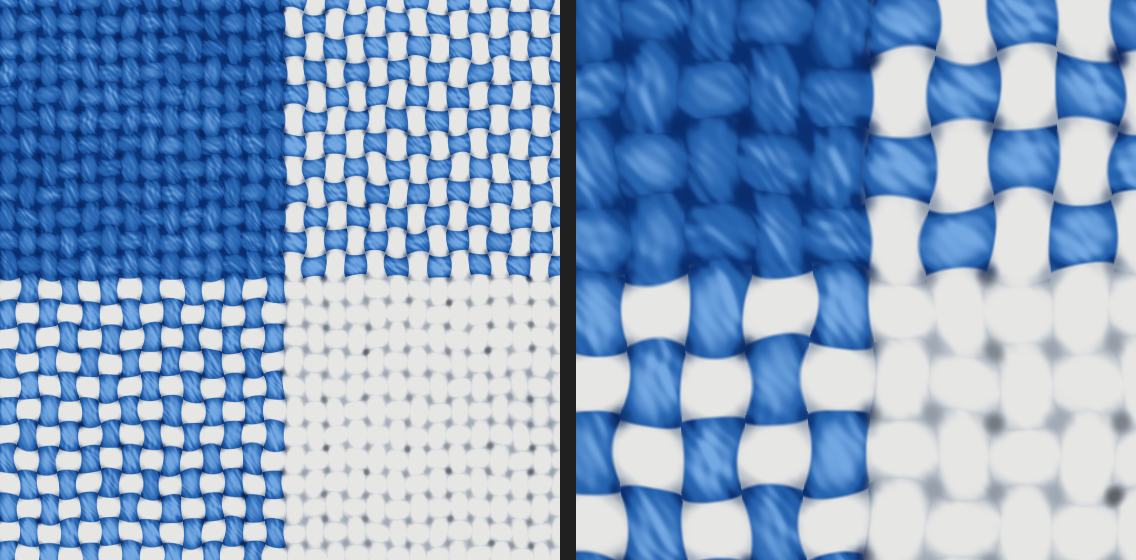
Left, the full canvas; right, a detail of the centre.
A WebGL 1 fragment shader for this texture:

```glsl
precision highp float;
// Macro view of a plain-woven gingham: four blocks of blue and white cotton threads.

uniform vec2 u_resolution;

const float PI = 3.14159265;
const vec2 THREADS = vec2(27.3, 23.1);   // warp threads across, weft threads down
const vec2 SPLIT = vec2(0.508, 0.504);   // where the four blocks meet
const vec2 HALF_WIDTH = vec2(0.52, 0.47); // warp and weft, in thread pitches
const float RISE = 0.5;                  // how far threads arch over each other
const float WOBBLE = 0.06;               // wander of the threads
const float UNEVEN = 0.35;               // size variation between crossings
const float CONTACT_SOFT = 0.17;         // softness of thread outlines
const float BORDER_SOFT = 0.12;          // softness of the block borders
const float FLECK = 0.24;                // strength of twisted fibre flecks
const float MIXED_LIFT = 0.30;           // blue looks paler beside white

const vec3 BLUE_DEEP = vec3(0.04, 0.20, 0.47);
const vec3 BLUE_MID = vec3(0.15, 0.39, 0.69);
const vec3 BLUE_PALE = vec3(0.45, 0.66, 0.89);
const vec3 WHITE_SHADE = vec3(0.66, 0.70, 0.75);
const vec3 WHITE_LIT = vec3(0.90, 0.90, 0.895);
const vec3 GAP_GREY = vec3(0.36, 0.37, 0.39);
const vec3 GAP_NAVY = vec3(0.03, 0.13, 0.34);

float hash(vec2 p) {
  return fract(sin(dot(p, vec2(127.1, 311.7))) * 4375.85);
}

// Rounded cross-section of a thread
float roundness(float offset, float halfWidth) {
  float x = offset / halfWidth;
  return 1.0 - x * x;
}

// Slanted fibres, x across the thread and y along it
float fibres(vec2 q, float seed) {
  float bend = 1.3 * sin(q.y * 3.7 + seed * 40.0) + 0.8 * sin(q.y * 8.3 - seed * 23.0);
  float coarse = sin(13.0 * q.x + 9.0 * q.y + bend + seed * 6.3);
  float fine = sin(25.0 * q.x + 14.0 * q.y - 1.7 * bend + seed * 17.0);
  float patches = 0.65 + 0.35 * sin(q.y * 2.3 + q.x * 4.0 + seed * 31.0);
  return (0.6 * coarse + 0.4 * fine) * patches;
}

vec3 blueYarn(float light) {
  vec3 lower = mix(BLUE_DEEP, BLUE_MID, smoothstep(0.0, 0.55, light));
  return mix(lower, BLUE_PALE, smoothstep(0.5, 1.15, light));
}

vec3 whiteYarn(float light) {
  return mix(WHITE_SHADE, WHITE_LIT, smoothstep(0.0, 0.75, light));
}

// One thread's colour from its dye, surface light and fibres
vec3 yarn(float blue, float light, float fibre, float mixedBlock) {
  vec3 dyed = blueYarn(light * 0.8 - 0.06 + FLECK * fibre + MIXED_LIFT * mixedBlock);
  vec3 plain = whiteYarn(light + 0.12 + 0.35 * FLECK * fibre);
  return mix(plain, dyed, blue);
}

void main() {
  vec2 uv = gl_FragCoord.xy / u_resolution;
  vec2 p = (uv - SPLIT) * THREADS;
  p += WOBBLE * vec2(sin(p.y * 1.3 + 1.7 * sin(p.x * 0.61)) + 0.6 * sin(p.y * 2.9 + p.x * 1.1),
                     sin(p.x * 1.1 + 1.9 * sin(p.y * 0.53)) + 0.6 * sin(p.x * 2.7 - p.y * 1.3));

  // Crossing cell; over is +1 where the warp is on top
  vec2 id = floor(p);
  vec2 f = fract(p) - 0.5;
  float over = 1.0 - 2.0 * mod(id.x + id.y, 2.0);
  vec2 arch = cos(PI * f);
  float bump = arch.x * arch.y;
  float uneven = UNEVEN * (hash(id) - 0.5) * bump;

  // Thread heights and which one is seen
  float warpHeight = roundness(f.x, HALF_WIDTH.x) + over * (RISE * arch.y + uneven);
  float weftHeight = roundness(f.y, HALF_WIDTH.y) - over * (RISE * arch.x + uneven);
  float warpSeen = smoothstep(-CONTACT_SOFT, CONTACT_SOFT, warpHeight - weftHeight);
  float light = smoothstep(0.2, 1.55, max(warpHeight, weftHeight));
  light += 0.25 * (hash(id + 7.3) - 0.5) * bump;
  light += 0.05 * sin(uv.x * 9.0 + 2.0 * sin(uv.y * 7.0)) + 0.04 * sin(uv.y * 23.0 + uv.x * 5.0);

  // Dye: warp is blue on the left, weft is blue above
  float warpBlue = 1.0 - smoothstep(-BORDER_SOFT, BORDER_SOFT, p.x);
  float weftBlue = smoothstep(-BORDER_SOFT, BORDER_SOFT, p.y);
  float mixedBlock = abs(warpBlue - weftBlue);

  float warpFibre = fibres(vec2(f.x, p.y), hash(vec2(id.x, 3.1)));
  float weftFibre = fibres(vec2(f.y, p.x), hash(vec2(id.y, 8.7)));
  vec3 warpColor = yarn(warpBlue, light, warpFibre, mixedBlock);
  vec3 weftColor = yarn(weftBlue, light, weftFibre, mixedBlock);
  vec3 color = mix(weftColor, warpColor, warpSeen);

  // Small dark gaps at the corners, deeper on every other column
  vec2 cornerId = floor(p + 0.5);
  vec2 corner = p - cornerId;
  float chance = hash(cornerId + 19.7);
  float depth = (0.25 + 0.7 * chance * chance) * mix(1.0, 0.4, mod(cornerId.x, 2.0));
  float gap = depth * (1.0 - smoothstep(0.04, 0.24, length(corner * vec2(1.0, 1.1))));
  color = mix(color, mix(GAP_GREY, GAP_NAVY, max(warpBlue, weftBlue)), gap);

  gl_FragColor = vec4(color, 1.0);
}
```
